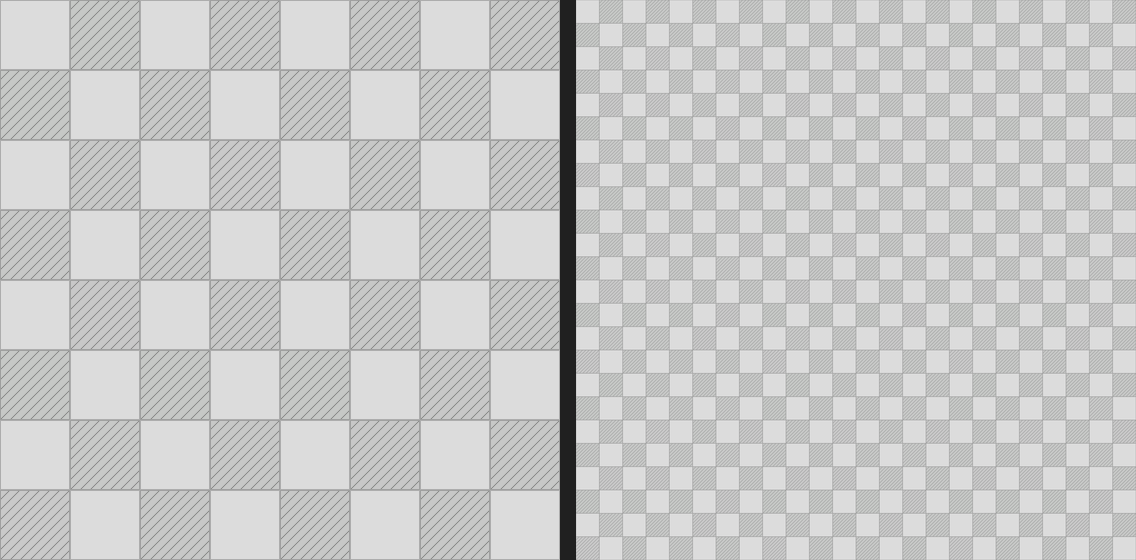
Left, the tile; right, the same tile 3 across and 3 down.
This pattern is drawn by a Shadertoy shader. Its source:

```glsl
const float CELLS = 8.0;           // squares across and down
const float HATCHES = 7.0;         // diagonal strokes per square side
const float GRID_WIDTH = 0.011;    // widths are fractions of a square
const float HATCH_WIDTH = 0.0085;
const float HATCH_INSET = 0.013;

const vec3 LIGHT = vec3(0.863);
const vec3 DARK_NEUTRAL = vec3(0.787);
const vec3 DARK_GREENISH = vec3(0.777, 0.784, 0.777);
const vec3 INK = vec3(0.38);

// Sine-free hash of a cell index, wrapped to the tile
float cellHash(vec2 cell) {
    vec3 q = fract(mod(cell, CELLS).xyx * 0.1031);
    q += dot(q, q.yzx + 33.33);
    return fract((q.x + q.y) * q.z);
}

// Signed offset to the nearest whole number
float nearestOffset(float x) {
    return fract(x + 0.5) - 0.5;
}

// Box-filtered coverage, also accurate for strokes thinner than a pixel
float strokeCoverage(float offset, float width, float pixel) {
    float h = 0.5 * width;
    float a = clamp(offset - 0.5 * pixel, -h, h);
    float b = clamp(offset + 0.5 * pixel, -h, h);
    return (b - a) / pixel;
}

// 1 on dark squares, 0 on light ones, blended at their borders
float checker(vec2 p, vec2 border, float pixel) {
    vec2 cell = floor(p);
    float parity = 1.0 - 2.0 * mod(cell.x + cell.y, 2.0);
    vec2 ramp = clamp(2.0 * border / pixel, 0.0, 1.0);
    return 0.5 + 0.5 * parity * ramp.x * ramp.y;
}

// Rising diagonal strokes that stop just short of the square's border
float hatch(vec2 p, vec2 border, float pixel) {
    float offset = nearestOffset((p.x - p.y) * HATCHES) / (HATCHES * sqrt(2.0));
    float inside = min(border.x, border.y) - HATCH_INSET;
    float mask = clamp(inside / pixel + 0.5, 0.0, 1.0);
    return strokeCoverage(offset, HATCH_WIDTH, pixel) * mask;
}

void mainImage(out vec4 fragColor, in vec2 fragCoord) {
    vec2 p = fragCoord / iResolution.xy * CELLS;
    float pixel = CELLS / min(iResolution.x, iResolution.y);
    vec2 offset = vec2(nearestOffset(p.x), nearestOffset(p.y));
    vec2 border = abs(offset);

    // Squares with a faint tint variation
    float dark = checker(p, border, pixel);
    vec3 darkTone = mix(DARK_NEUTRAL, DARK_GREENISH, cellHash(floor(p)));
    vec3 color = mix(LIGHT, darkTone, dark);

    // Hatching on the dark squares
    color = mix(color, INK, dark * hatch(p, border, pixel));

    // Grid lines centred on the borders
    float gridX = strokeCoverage(offset.x, GRID_WIDTH, pixel);
    float gridY = strokeCoverage(offset.y, GRID_WIDTH, pixel);
    color = mix(color, INK, max(gridX, gridY));

    fragColor = vec4(color, 1.0);
}
```
